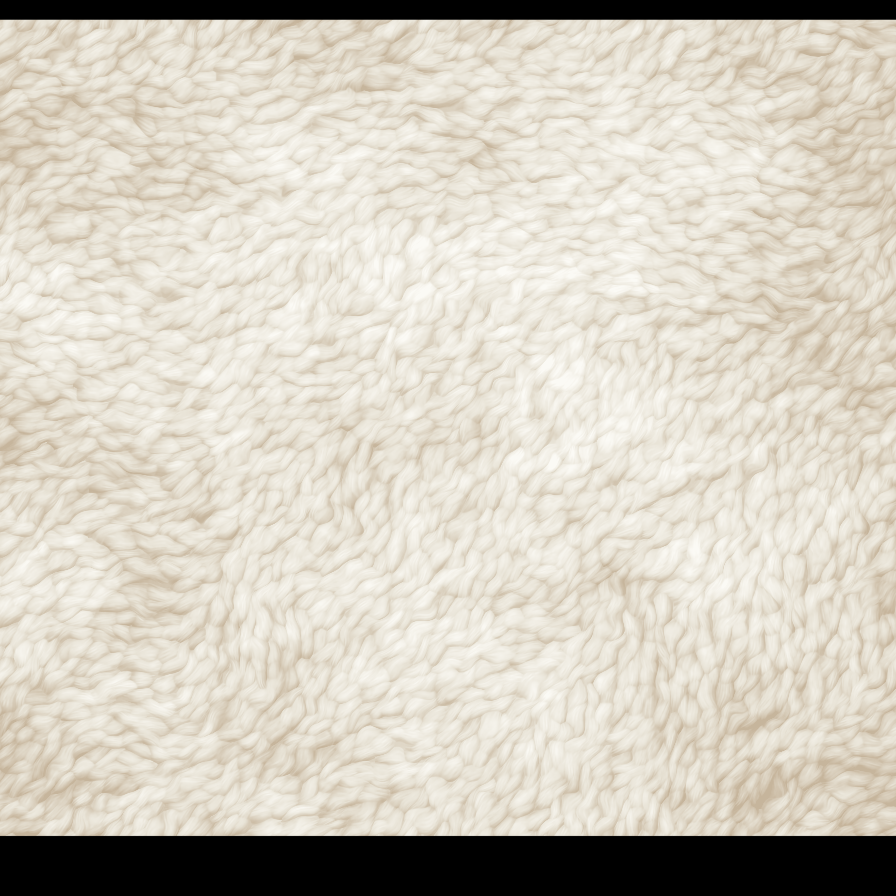
Write a Shadertoy shader that draws this texture.

```glsl
// Cream fleece of soft slanted wool tufts between two black bars.

float hash(vec2 p) {
    return fract(sin(dot(p, vec2(127.1, 311.7))) * 43758.5453);
}

float noise(vec2 p) {
    vec2 i = floor(p), f = fract(p);
    f = f * f * (3.0 - 2.0 * f);
    return mix(mix(hash(i), hash(i + vec2(1, 0)), f.x),
               mix(hash(i + vec2(0, 1)), hash(i + vec2(1, 1)), f.x), f.y);
}

float fbm(vec2 p) {
    float sum = 0.0, amp = 0.5;
    for (int i = 0; i < 4; i++) {
        sum += amp * noise(p);
        p = mat2(1.6, 1.2, -1.2, 1.6) * p + 7.3;
        amp *= 0.5;
    }
    return sum / 0.9375;
}

// Lie of the pile: shallow at the top, steeper towards the bottom
float pileAngle(vec2 uv) {
    return mix(1.05, 0.45, smoothstep(0.1, 0.6, uv.y))
         + 1.5 * (noise(uv * 7.0 + 3.0) - 0.5)
         + 0.9 * (noise(uv * 23.0) - 0.5);
}

// Overlapping tufts, softly blended by height: x = height, y = surface tone
vec2 tufts(vec2 uv) {
    const float density = 60.0;
    vec2 p = uv * density;
    p += 0.5 * (vec2(noise(p * 0.9), noise(p * 0.9 + 41.0)) - 0.5);
    vec2 cell = floor(p);
    float weightSum = 0.0, toneSum = 0.0;
    for (int y = -1; y <= 1; y++)
    for (int x = -1; x <= 1; x++) {
        vec2 id = cell + vec2(x, y);
        vec2 center = id + 0.1 + 0.8 * vec2(hash(id), hash(id + 17.0));
        float angle = pileAngle(center / density) + 0.7 * (hash(id + 29.0) - 0.5);
        vec2 along = vec2(cos(angle), sin(angle));
        vec2 d = p - center;
        vec2 q = vec2(dot(d, along), dot(d, vec2(-along.y, along.x)));
        q.y += 0.22 * (hash(id + 53.0) - 0.5) * q.x * q.x;
        vec2 size = vec2(0.75 + 0.3 * hash(id + 61.0), 0.34 + 0.18 * hash(id + 71.0));
        vec2 e = q / size;
        float height = 1.0 - dot(e, e) + 0.6 * hash(id + 83.0);
        float weight = exp(9.0 * height);
        // Light from above, a pale tip, and fine fibres along the tuft
        float fibre = noise(q * vec2(2.0, 11.0) + id * 5.7) - 0.5;
        float tone = 0.13 * clamp(e.y, -1.0, 1.0) + 0.07 * clamp(e.x, -1.0, 1.0)
                   + 0.2 * (hash(id + 97.0) - 0.5) + 0.2 * fibre;
        weightSum += weight;
        toneSum += weight * tone;
    }
    return vec2(log(weightSum + 1e-4) / 9.0, toneSum / (weightSum + 1e-4));
}

void mainImage(out vec4 fragColor, in vec2 fragCoord) {
    vec2 uv = fragCoord / iResolution.xy;
    vec2 pile = tufts(uv);

    // Gaps between tufts fall into shade
    float light = 0.5 + 0.3 * (max(pile.x, 0.0) - 0.95) + pile.y;

    // Worn patches, sideways creases and a brighter middle
    light += 0.6 * (fbm(uv * 6.0 + 11.0) - 0.5);
    vec2 creaseUV = uv + 0.02 * vec2(0.0, noise(uv * 13.0));
    light += 0.24 * (noise(creaseUV * vec2(13.0, 48.0) - uv.x * vec2(0, 14)) - 0.5);
    vec2 fromMiddle = uv - vec2(0.43, 0.53);
    light += 0.17 - 0.9 * dot(fromMiddle, fromMiddle);

    // Fine fuzz
    light += 0.12 * (fbm(uv * 190.0) - 0.5);

    vec3 shade = vec3(0.80, 0.74, 0.65);
    vec3 cream = vec3(0.91, 0.89, 0.84);
    vec3 white = vec3(0.985, 0.98, 0.96);
    light = clamp(light, -0.1, 1.0);
    vec3 color = light < 0.5 ? mix(shade, cream, light * 2.0)
                             : mix(cream, white, light * 2.0 - 1.0);

    // Black bars below and above
    float edge = 0.7 / iResolution.y;
    color *= smoothstep(0.067 - edge, 0.067 + edge, uv.y)
           * (1.0 - smoothstep(0.978 - edge, 0.978 + edge, uv.y));
    fragColor = vec4(color, 1.0);
}
```
